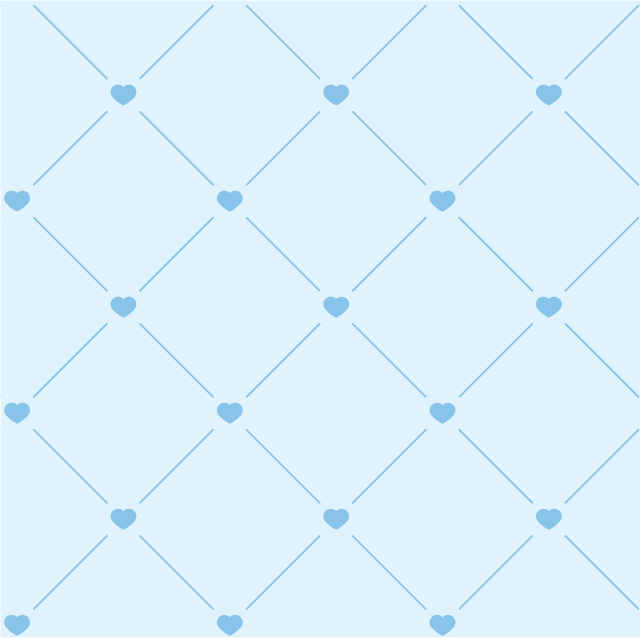
A WebGL 1 fragment shader for this pattern:

```glsl
precision highp float;

// Pale blue diamond trellis with a small heart at every crossing.
// Two half-shifted grids place the hearts; folding one cell into a quadrant
// gives the four diagonal strokes. Lengths are in heart lobe radii.

uniform vec2 u_resolution;

// Signed distance to a heart: a unit lobe joined smoothly to a wider side arc.
float heartDistance(vec2 p) {
  p.x = abs(p.x);
  vec2 lobe = vec2(0.72, 0.41);
  vec2 joint = vec2(0.766, -0.643);
  float sideRadius = 4.44;
  vec2 sideCentre = lobe - (sideRadius - 1.0) * joint;
  vec2 q = p - lobe;
  bool belowJoint = joint.y * q.x - joint.x * q.y > 0.0;
  return belowJoint ? length(p - sideCentre) - sideRadius : length(q) - 1.0;
}

// Distance to the diagonal stroke of a folded cell, with gaps at both ends.
float strokeDistance(vec2 p) {
  vec2 q = abs(p);
  float along = clamp(0.5 * (q.x + q.y), 2.22, 11.92);
  return length(q - along) - 0.125;
}

float coverage(float d, float pixel) {
  return clamp(0.5 - d / pixel, 0.0, 1.0);
}

void main() {
  // Origin at the top left corner, y pointing up
  float pixel = 85.33 / u_resolution.x;
  vec2 canvas = u_resolution * pixel;
  vec2 pos = gl_FragCoord.xy * pixel;
  vec2 p = pos - vec2(0.0, canvas.y) - vec2(16.46, -12.69);

  // Two staggered grids, three repeats each way
  vec2 period = vec2(28.36, 28.28);
  vec2 cellA = mod(p + 0.5 * period, period) - 0.5 * period;
  vec2 cellB = mod(p, period) - 0.5 * period;

  float hearts = min(heartDistance(cellA), heartDistance(cellB));
  float ink = max(coverage(hearts, pixel), coverage(strokeDistance(cellA), pixel));

  vec3 color = mix(vec3(0.88, 0.952, 0.99), vec3(0.535, 0.768, 0.916), ink);

  // Thin pale rim on the left, top and bottom
  float rim = min(pos.x, min(pos.y, canvas.y - pos.y)) - 0.1;
  color = mix(color, vec3(1.0), 0.8 * coverage(rim, pixel));

  gl_FragColor = vec4(color, 1.0);
}
```
